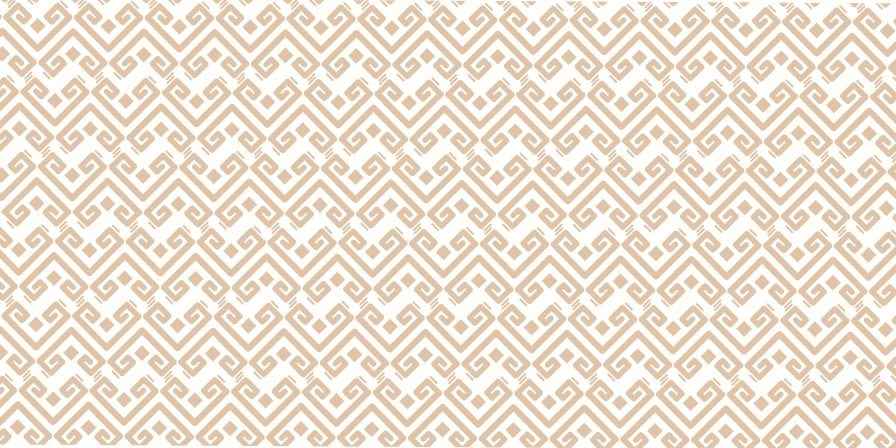
Give the GLSL for this pattern, as a Shadertoy shader.

```glsl
// Woven-style ornament: rows of interlocking bays, each a chevron with angular
// curled feet around a diamond. Upright and inverted bays leave a pale zigzag
// between them; each row slides a quarter period, and all is slightly tilted.

#define HEIGHT 384.0      // design units over the canvas height
#define PERIOD 60.7       // width of one repeat
#define ROW 64.0          // height of one row
#define ORIGIN vec2(336.0, 2.0)
#define TILT 0.006
#define BAND 2.7          // half width of the chevron
#define CURL 2.4          // half width of the curls
#define STRIPE 0.9        // half width of the seam stripes
#define DIAMOND 6.8       // half diagonal of the diamond
#define EXTENT vec2(-1.7, 381.0)
#define PAPER vec3(1.0, 1.0, 0.99)
#define TAN vec3(0.87, 0.77, 0.66)

// Right half of a bay: x from its axis, y up from the seam.
const vec2 apex = vec2(0.0, 39.5);
const vec2 curlPath[5] = vec2[5](
    vec2(27.0, 12.5), vec2(17.0, 2.5), vec2(7.5, 12.0),
    vec2(12.0, 16.5), vec2(16.5, 12.0));

float segmentDistance(vec2 p, vec2 a, vec2 b) {
    vec2 ab = b - a;
    float t = clamp(dot(p - a, ab) / dot(ab, ab), 0.0, 1.0);
    return length(p - a - t * ab);
}

// Signed distance to one bay, folded about its axis.
float bayDistance(vec2 p) {
    // Chevron arm and diamond
    float d = segmentDistance(p, apex, curlPath[0]) - BAND;
    d = min(d, (p.x + abs(p.y - 20.0) - DIAMOND) * 0.7071);

    // Curled foot, turning inward from the outer corner
    for (int i = 0; i < 4; i++) {
        d = min(d, segmentDistance(p, curlPath[i], curlPath[i + 1]) - CURL);
    }

    // Thin stripe along the seam
    return min(d, segmentDistance(p, vec2(25.0, 4.0), vec2(20.0, -1.0)) - STRIPE);
}

// Signed distance to one row: upright bays below, inverted bays above.
float rowDistance(vec2 p, float row) {
    float halfPeriod = 0.5 * PERIOD;
    float y = p.y - (row + 0.5) * ROW;
    float x = p.x - 0.25 * PERIOD * (row - 2.0);
    x = abs(mod(x + halfPeriod, PERIOD) - halfPeriod);
    return min(bayDistance(vec2(x, 0.5 * ROW - y)),
               bayDistance(vec2(halfPeriod - x, 0.5 * ROW + y)));
}

void mainImage(out vec4 fragColor, in vec2 fragCoord) {
    float pixel = HEIGHT / iResolution.y;
    vec2 p = fragCoord * pixel;
    p.y = HEIGHT - p.y;
    p += TILT * vec2(p.y, -p.x);

    // Nearest row and the one across the closer seam
    vec2 q = p - ORIGIN;
    float row = floor(q.y / ROW);
    float across = fract(q.y / ROW) < 0.5 ? -1.0 : 1.0;
    float d = min(rowDistance(q, row), rowDistance(q, row + across));

    // Trim the tilted cloth at its upper and lower edges
    d = max(d, max(EXTENT.x - p.y, p.y - EXTENT.y));

    float ink = 1.0 - smoothstep(-0.7 * pixel, 0.7 * pixel, d);
    fragColor = vec4(mix(PAPER, TAN, ink), 1.0);
}
```
